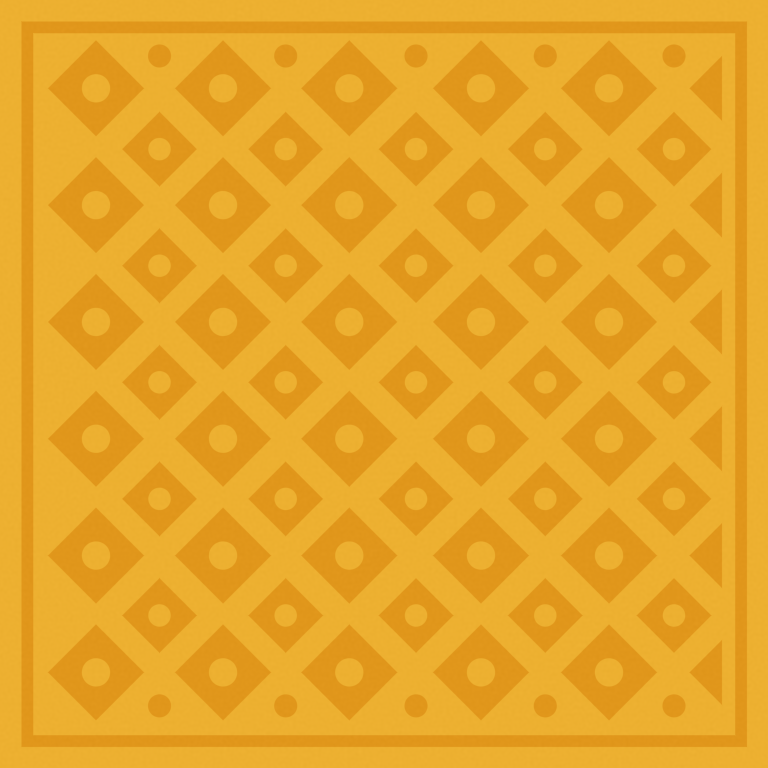
A Shadertoy shader for this pattern:

```glsl
// Two-tone amber lattice: large pierced diamonds with smaller ones between them,
// dots closing the small columns, and a thin square frame around the field.
// Signed distances are merged into one ink mask, then a faint paper grain is added.

const vec3 GROUND = vec3(0.928, 0.690, 0.190);
const vec3 INK = vec3(0.880, 0.590, 0.106);

// Column centres are slightly uneven; rows are evenly spaced.
const float BIG_X[6] = float[6](0.1250, 0.2904, 0.4548, 0.6263, 0.7930, 0.9603);
const float SMALL_X[5] = float[5](0.2077, 0.3720, 0.5417, 0.7100, 0.8776);
const float BIG_Y = 0.1245;
const float BIG_PITCH = 0.1521;
const float BIG_ROWS = 6.0;
const float SMALL_Y = 0.1986;
const float SMALL_PITCH = 0.1518;
const float SMALL_ROWS = 5.0;

const float BIG_RADIUS = 0.0625;
const float BIG_HOLE = 0.0184;
const float SMALL_RADIUS = 0.0486;
const float SMALL_HOLE = 0.0146;
const float DOT_RADIUS = 0.0150;
const float DOT_BOTTOM = 0.0809;
const float DOT_TOP = 0.9271;

const float FIELD_RIGHT = 0.9401;
const vec2 FRAME_CENTRE = vec2(0.5003, 0.4997);
const float FRAME_OUTER = 0.4723;
const float FRAME_INNER = 0.4570;

const float GRAIN_SCALE = 210.0;
const float GRAIN_AMOUNT = 0.012;

vec2 hashGradient(vec2 cell) {
    vec2 h = vec2(dot(cell, vec2(127.1, 311.7)), dot(cell, vec2(269.5, 183.3)));
    return 2.0 * fract(sin(h) * 43758.5) - 1.0;
}

float gradientNoise(vec2 p) {
    vec2 i = floor(p);
    vec2 f = p - i;
    vec2 u = f * f * (3.0 - 2.0 * f);
    vec2 e = vec2(0.0, 1.0);
    float low = mix(dot(hashGradient(i), f),
                    dot(hashGradient(i + e.yx), f - e.yx), u.x);
    float high = mix(dot(hashGradient(i + e.xy), f - e.xy),
                     dot(hashGradient(i + e.yy), f - e.yy), u.x);
    return mix(low, high, u.y);
}

// Diamond with a round hole in its middle.
float piercedDiamond(vec2 p, float radius, float hole) {
    float diamond = (abs(p.x) + abs(p.y) - radius) * 0.7071;
    return max(diamond, hole - length(p));
}

// Offset from the nearest row of a finite, evenly spaced stack.
float rowOffset(float y, float first, float pitch, float rows) {
    float row = clamp(round((y - first) / pitch), 0.0, rows - 1.0);
    return y - first - row * pitch;
}

float squareFrame(vec2 p) {
    vec2 q = abs(p - FRAME_CENTRE);
    float reach = max(q.x, q.y);
    return max(reach - FRAME_OUTER, FRAME_INNER - reach);
}

float lattice(vec2 p) {
    float d = 1.0;

    // Large diamonds
    float bigY = rowOffset(p.y, BIG_Y, BIG_PITCH, BIG_ROWS);
    for (int i = 0; i < BIG_X.length(); i++) {
        d = min(d, piercedDiamond(vec2(p.x - BIG_X[i], bigY), BIG_RADIUS, BIG_HOLE));
    }

    // Small diamonds, with a dot at each end of the column
    float smallY = rowOffset(p.y, SMALL_Y, SMALL_PITCH, SMALL_ROWS);
    float dotY = min(abs(p.y - DOT_BOTTOM), abs(p.y - DOT_TOP));
    for (int i = 0; i < SMALL_X.length(); i++) {
        float x = p.x - SMALL_X[i];
        d = min(d, piercedDiamond(vec2(x, smallY), SMALL_RADIUS, SMALL_HOLE));
        d = min(d, length(vec2(x, dotY)) - DOT_RADIUS);
    }

    // The field is cut off at the right
    return max(d, p.x - FIELD_RIGHT);
}

void mainImage(out vec4 fragColor, in vec2 fragCoord) {
    float side = min(iResolution.x, iResolution.y);
    vec2 p = (fragCoord - 0.5 * iResolution.xy) / side + 0.5;
    float edge = 0.75 / side;

    float d = min(lattice(p), squareFrame(p));
    vec3 colour = mix(GROUND, INK, 1.0 - smoothstep(-edge, edge, d));
    colour += GRAIN_AMOUNT * gradientNoise(p * GRAIN_SCALE);

    fragColor = vec4(colour, 1.0);
}
```
